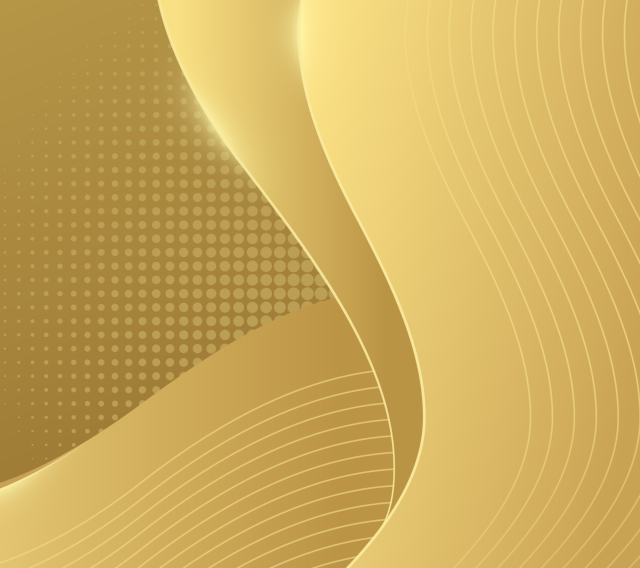
A Shadertoy shader for this background:

```glsl
// Golden layered waves with halftone dots, fine contour lines and glowing rims.
#define DOT_PITCH 0.0242
#define DOT_MAX_RADIUS 0.0115
#define DOT_FADE_RADIUS 0.61
#define PANEL_LINE_START 0.187
#define PANEL_LINE_PITCH 0.0386
#define WAVE_LINE_PITCH 0.0293
#define LINE_HALF_WIDTH 0.0014
#define RIM_HALF_WIDTH 0.0024
#define GLOW_REACH 0.020
#define SLOPE_STEP 0.002

const vec3 RIM_GOLD  = vec3(0.98, 0.92, 0.62);
const vec3 LINE_GOLD = vec3(0.94, 0.85, 0.53);
const vec3 GLOW_GOLD = vec3(1.00, 0.99, 0.70);

// Cubic segment between two knots, each (position, value, slope).
float segment(float t, vec3 a, vec3 b) {
    float span = b.x - a.x;
    float s = (t - a.x) / span;
    float blend = s * s * (3.0 - 2.0 * s);
    float r = 1.0 - s;
    return mix(a.y, b.y, blend) + span * s * r * (a.z * r - b.z * s);
}

// Smooth curve through four knots.
float spline(float t, vec3 a, vec3 b, vec3 c, vec3 d) {
    if (t < b.x) return segment(t, a, b);
    if (t < c.x) return segment(t, b, c);
    return segment(t, c, d);
}

float ribbonEdge(float y) {
    return spline(y, vec3(0.0, 0.2795, 0.22), vec3(0.294, 0.4295, 0.77),
                  vec3(0.8235, 0.694, 0.0), vec3(0.941, 0.666, -0.6));
}

float panelEdge(float y) {
    return spline(y, vec3(0.059, 0.5265, 0.0), vec3(0.382, 0.628, 0.53),
                  vec3(0.735, 0.747, 0.0), vec3(1.0, 0.612, -0.95));
}

float waveEdge(float x) {
    vec3 middle = vec3(0.25, 0.710, -0.74);
    return x < middle.x ? segment(x, vec3(0.0, 0.850, -0.34), middle)
                        : segment(x, middle, vec3(0.588, 0.525, -0.25));
}

float waveLine(float x) {
    vec3 middle = vec3(0.25, 0.8485, -0.78);
    return x < middle.x ? segment(x, vec3(0.0, 0.991, -0.34), middle)
                        : segment(x, middle, vec3(0.662, 0.653, -0.12));
}

// Turns an axis offset into distance, given two curve samples.
float slopeScale(float before, float after) {
    float slope = (after - before) / (2.0 * SLOPE_STEP);
    return inversesqrt(1.0 + slope * slope);
}

float fill(float d) {
    float px = 0.75 / iResolution.y;
    return smoothstep(-px, px, d);
}

float stroke(float d, float halfWidth) {
    return fill(halfWidth - abs(d));
}

// Offset to the nearest line of a family that starts at zero.
float repeatFrom(float offset, float pitch) {
    return offset - pitch * max(0.0, floor(offset / pitch + 0.5));
}

float glow(float d, float along, float reach) {
    return exp(-abs(d) / GLOW_REACH - along * along / (reach * reach));
}

void mainImage(out vec4 fragColor, in vec2 fragCoord) {
    // Height is one unit; y runs downward from the top.
    vec2 p = fragCoord / iResolution.y;
    p.y = 1.0 - p.y;

    // Dark backdrop with radially growing halftone dots
    vec3 color = mix(vec3(0.71, 0.59, 0.28), vec3(0.62, 0.48, 0.21),
                     clamp(0.45 * p.x + 1.1 * p.y, 0.0, 1.0));
    vec2 cell = floor((p - 0.0088) / DOT_PITCH + 0.5);
    vec2 center = cell * DOT_PITCH + 0.0088;
    float growth = max(0.0, 1.0 - distance(center, vec2(0.566, 0.5)) / DOT_FADE_RADIUS);
    float radius = DOT_MAX_RADIUS * pow(growth, 0.65);
    float dots = fill(radius - distance(p, center)) * step(0.001, growth);
    color = mix(color, vec3(0.74, 0.63, 0.34), dots * 0.95);

    // Lower wave, its lit left rim and contour lines
    float waveScale = slopeScale(waveEdge(p.x - SLOPE_STEP), waveEdge(p.x + SLOPE_STEP));
    float waveDist = (p.y - waveEdge(p.x)) * waveScale;
    vec3 wave = mix(vec3(0.89, 0.77, 0.44), vec3(0.735, 0.58, 0.27), clamp(p.x / 0.6, 0.0, 1.0));
    float rimDist = waveDist - 0.011 * max(0.0, 1.0 - p.x / 0.18);
    float rimFade = 1.0 - smoothstep(0.03, 0.18, p.x);
    wave = mix(wave, vec3(0.78, 0.63, 0.34), rimFade * fill(-rimDist));
    wave = mix(wave, GLOW_GOLD, 0.75 * fill(rimDist) * glow(rimDist, p.x, 0.08));
    wave = mix(wave, RIM_GOLD, rimFade * stroke(rimDist, LINE_HALF_WIDTH));
    float lineScale = slopeScale(waveLine(p.x - SLOPE_STEP), waveLine(p.x + SLOPE_STEP));
    float lineDist = repeatFrom(p.y - waveLine(p.x), WAVE_LINE_PITCH) * lineScale;
    wave = mix(wave, LINE_GOLD, 0.7 * stroke(lineDist, LINE_HALF_WIDTH));
    color = mix(color, wave, fill(waveDist));

    // Folded ribbon
    float ribbonScale = slopeScale(ribbonEdge(p.y - SLOPE_STEP), ribbonEdge(p.y + SLOPE_STEP));
    float ribbonDist = (p.x - ribbonEdge(p.y)) * ribbonScale;
    vec3 ribbon = mix(vec3(0.98, 0.88, 0.52), vec3(0.73, 0.58, 0.27),
                      clamp((p.x - 0.31) / 0.37, 0.0, 1.0));
    color = mix(color, ribbon, fill(ribbonDist));
    color = mix(color, GLOW_GOLD, 0.75 * glow(ribbonDist, p.y - 0.223, 0.075));
    float ribbonRim = mix(RIM_HALF_WIDTH, LINE_HALF_WIDTH, smoothstep(0.5, 0.85, p.y));
    color = mix(color, RIM_GOLD, 0.9 * stroke(ribbonDist, ribbonRim));

    // Bright right panel with parallel contour lines
    float panelScale = slopeScale(panelEdge(p.y - SLOPE_STEP), panelEdge(p.y + SLOPE_STEP));
    float panelOffset = p.x - panelEdge(p.y);
    float panelDist = panelOffset * panelScale;
    vec3 panel = mix(vec3(0.99, 0.89, 0.53), vec3(0.79, 0.64, 0.33),
                     clamp((p.x - 0.55 + 0.2 * p.y) / 0.70, 0.0, 1.0));
    float contour = repeatFrom(panelOffset - PANEL_LINE_START, PANEL_LINE_PITCH) * panelScale;
    float contourFade = mix(0.8, 0.45, smoothstep(0.6, 1.0, p.y));
    panel = mix(panel, LINE_GOLD, contourFade * stroke(contour, LINE_HALF_WIDTH));
    color = mix(color, panel, fill(panelDist));
    color = mix(color, GLOW_GOLD, 0.8 * glow(panelDist, p.y - 0.055, 0.075));
    color = mix(color, RIM_GOLD, 0.95 * stroke(panelDist, RIM_HALF_WIDTH));

    fragColor = vec4(color, 1.0);
}
```
